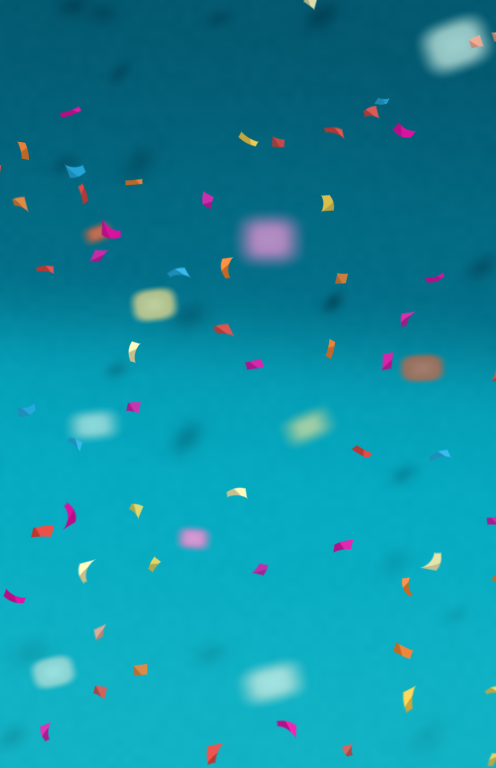
Write a WebGL 2 fragment shader that draws this background.

```glsl
#version 300 es
precision highp float;

uniform vec2 u_resolution;
out vec4 fragColor;

// Integer hash: three values in 0..1 per cell and salt
vec3 hash(ivec2 cell, int salt) {
  uvec3 v = uvec3(ivec3(cell, salt) + 64) * 1664525u + 1013904223u;
  for (int i = 0; i < 2; i++) {
    v.x += v.y * v.z;
    v.y += v.z * v.x;
    v.z += v.x * v.y;
    v ^= v >> 16u;
  }
  return vec3(v >> 16u) / 65535.0;
}

float valueNoise(vec2 p) {
  ivec2 i = ivec2(floor(p));
  vec2 f = smoothstep(0.0, 1.0, fract(p));
  return mix(mix(hash(i, 9).x, hash(i + ivec2(1, 0), 9).x, f.x),
             mix(hash(i + ivec2(0, 1), 9).x, hash(i + ivec2(1, 1), 9).x, f.x), f.y);
}

vec2 rotate(vec2 p, float angle) {
  float c = cos(angle), s = sin(angle);
  return vec2(c * p.x + s * p.y, c * p.y - s * p.x);
}

// Teal wall, dark above and bright below, with a slanted soft transition
vec3 wall(vec2 p) {
  float height = p.y + 0.09 * (p.x - 0.32) + 0.03 * (valueNoise(p * 5.0) - 0.5);
  vec3 dark = mix(vec3(0.01, 0.43, 0.53), vec3(0.01, 0.35, 0.44), smoothstep(0.62, 1.0, height));
  vec3 bright = mix(vec3(0.07, 0.70, 0.77), vec3(0.02, 0.67, 0.76), smoothstep(0.0, 0.42, height));
  float shade = 0.6 * smoothstep(0.48, 0.64, height) + 0.4 * smoothstep(0.32, 0.68, height);
  return mix(bright, dark, shade) + 0.012 * (valueNoise(p * 90.0) - 0.5);
}

vec3 paperColour(float pick) {
  if (pick < 0.20) return vec3(0.86, 0.06, 0.62);
  if (pick < 0.42) return vec3(0.88, 0.25, 0.22);
  if (pick < 0.55) return vec3(0.94, 0.48, 0.16);
  if (pick < 0.70) return vec3(0.94, 0.78, 0.28);
  if (pick < 0.81) return vec3(0.95, 0.90, 0.66);
  if (pick < 0.91) return vec3(0.95, 0.60, 0.50);
  return vec3(0.15, 0.66, 0.87);
}

vec3 blurColour(float pick) {
  if (pick < 0.32) return vec3(0.84, 0.52, 0.77);
  if (pick < 0.62) return vec3(0.72, 0.87, 0.84);
  if (pick < 0.84) return vec3(0.90, 0.84, 0.54);
  return vec3(0.92, 0.36, 0.20);
}

// Dark, out-of-focus spots, stronger in the upper part
vec3 addShadows(vec3 colour, vec2 p) {
  ivec2 home = ivec2(floor(p / 0.115));
  for (int k = 0; k < 9; k++) {
    ivec2 cell = home + ivec2(k % 3, k / 3) - 1;
    vec3 place = hash(cell, 1), form = hash(cell, 2);
    if (place.z > 0.48) continue;
    vec2 centre = (vec2(cell) + 0.1 + 0.8 * place.xy) * 0.115;
    vec2 q = rotate(p - centre, 0.1 + 0.8 * form.x);
    float r = length(q / (vec2(0.023, 0.015) * (0.7 + 0.6 * form.y)));
    float strength = mix(0.15, 0.50, smoothstep(0.2, 0.7, centre.y)) * (0.5 + 0.5 * form.z);
    colour = mix(colour, vec3(0.0, 0.18, 0.25), strength * exp(-r * r * 1.3));
  }
  return colour;
}

// Large blurred pieces close to the viewer
vec3 addBlurs(vec3 colour, vec2 p) {
  ivec2 home = ivec2(floor(p / 0.16));
  for (int k = 0; k < 9; k++) {
    ivec2 cell = home + ivec2(k % 3, k / 3) - 1;
    vec3 place = hash(cell, 3), form = hash(cell, 4), look = hash(cell, 5);
    if (((cell.x + cell.y) & 1) == 1 || place.z > 0.85) continue;
    vec2 q = rotate(p - (vec2(cell) + 0.1 + 0.8 * place.xy) * 0.16, 0.5 * form.x - 0.1);
    vec2 size = mix(0.021, 0.047, form.y) * vec2(1.0, mix(0.5, 0.85, form.z));
    q = abs(q / size);
    float r = pow(dot(q * q * q, vec2(1.0)), 1.0 / 3.0);
    float cover = smoothstep(1.2, mix(0.1, 0.75, look.y), r);
    vec3 tint = blurColour(look.x) + 0.08 * (1.0 - smoothstep(0.0, 0.9, r));
    colour = mix(colour, tint, cover * mix(0.6, 0.97, look.z));
  }
  return colour;
}

// Small sharp paper pieces: bent, sheared and tapered boxes
vec3 addConfetti(vec3 colour, vec2 p) {
  ivec2 home = ivec2(floor(p / 0.07));
  for (int k = 0; k < 9; k++) {
    ivec2 cell = home + ivec2(k % 3, k / 3) - 1;
    vec3 place = hash(cell, 6), form = hash(cell, 7), look = hash(cell, 8);
    if (place.z > 0.50) continue;
    vec2 q = p - (vec2(cell) + 0.05 + 0.9 * place.xy) * 0.07;
    float turn = form.x < 0.65 ? 1.4 * form.x - 0.55 : 1.0 + 2.5 * (form.x - 0.65);
    q = rotate(q, turn);
    vec2 size = vec2(mix(0.007, 0.014, form.y), mix(0.003, 0.0068, form.z));
    q.y += (look.y - 0.5) * 50.0 * q.x * q.x;
    q.x += (look.z - 0.5) * 1.1 * q.y;
    vec2 edge = abs(q) - vec2(size.x, size.y * (1.0 + 0.6 * (look.y - 0.4) * q.x / size.x));
    float d = max(edge.x, edge.y);
    float soft = 0.7 / u_resolution.y + 0.0012 * look.z * look.z;
    // A crease splits each piece into a lit and a shaded side
    float lit = smoothstep(-0.002, 0.002, q.x + q.y * 0.8 + (form.z - 0.5) * size.x);
    vec3 tint = paperColour(look.x) * mix(0.84, 1.0, lit) + 0.10 * lit * look.y;
    colour = mix(colour, tint, smoothstep(soft, -soft, d) * mix(0.82, 1.0, form.y));
  }
  return colour;
}

void main() {
  vec2 p = gl_FragCoord.xy / u_resolution.y;
  vec3 colour = addShadows(wall(p), p);
  colour = addBlurs(colour, p);
  fragColor = vec4(addConfetti(colour, p), 1.0);
}
```
